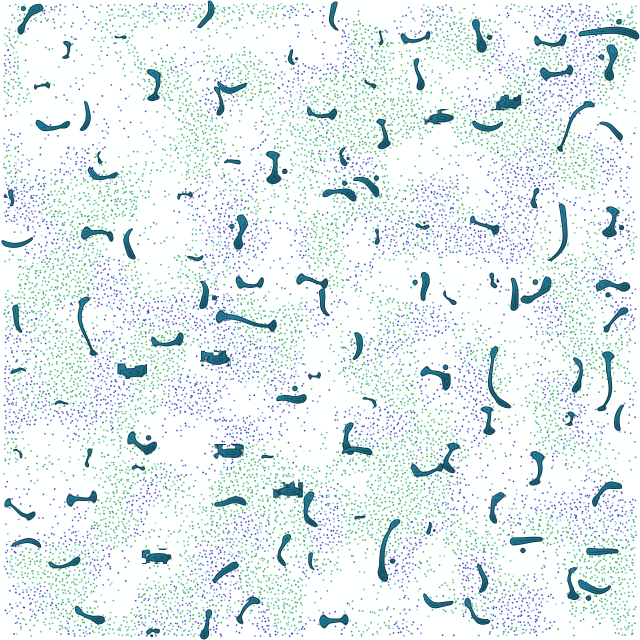
Write a WebGL 1 fragment shader that draws this pattern.

```glsl
precision highp float;
// Teal dumbbell and rod droplets scattered over patches of fine green and blue specks on white.
uniform vec2 u_resolution;

const vec3 PAPER = vec3(0.995, 1.0, 1.0);
const vec3 GREEN = vec3(0.03, 0.62, 0.26);
const vec3 BLUE = vec3(0.10, 0.12, 0.72);
const vec3 CYAN = vec3(0.18, 0.76, 0.76);
const vec3 BODY = vec3(0.12, 0.44, 0.54);
const vec3 OUTLINE = vec3(0.04, 0.20, 0.26);
const float SPECK_GRID = 160.0;
const float SPECK_RADIUS = 0.0024;
const float PATCH_SCALE = 16.0;
const float BLOB_GRID = 11.0;
const float BLOB_CHANCE = 0.96;
const float RAGGED_CHANCE = 0.04;
const float RIM_WIDTH = 0.0026;
const float MARGIN = 0.006;

vec4 hash4(vec2 p) {
  vec4 q = fract(p.xyxy * vec4(0.1031, 0.1030, 0.0973, 0.1099));
  q += dot(q, q.wzxy + 33.33);
  return fract((q.xxyz + q.yzzw) * q.zywx);
}

float noise(vec2 p) {
  vec2 i = floor(p), f = fract(p);
  f *= f * (3.0 - 2.0 * f);
  float low = mix(hash4(i).x, hash4(i + vec2(1, 0)).x, f.x);
  float high = mix(hash4(i + vec2(0, 1)).x, hash4(i + vec2(1, 1)).x, f.x);
  return mix(low, high, f.y);
}

float smoothUnion(float a, float b, float k) {
  float h = max(k - abs(a - b), 0.0) / k;
  return min(a, b) - h * h * k * 0.25;
}

float ellipse(vec2 p, vec2 r) {
  return (length(p / r) - 1.0) * min(r.x, r.y);
}

// Bent stem along x, with optional swollen ends and a loose droplet.
float stemBlob(vec2 p, float halfLen, vec4 k) {
  float t = clamp(p.x / halfLen, -1.3, 1.3);
  float radius = mix(0.0020, 0.0042, smoothstep(0.006, 0.018, halfLen)) * mix(0.75, 1.15, k.z);
  vec2 q = p;
  q.y += halfLen * ((k.y - 0.5) * 0.7 * (t * t - 0.4) + (k.w - 0.5) * 0.22 * sin(3.0 * t));
  float d = length(vec2(max(abs(q.x) - halfLen, 0.0), q.y)) - radius * (1.1 + 0.3 * t);
  if (k.x > 0.33) {
    vec2 head = radius * mix(vec2(1.9, 1.6), vec2(1.25, 2.5), step(0.62, k.x));
    float far = ellipse(q - vec2(halfLen, 0.0), head);
    float near = ellipse(q + vec2(halfLen, 0.0), head * mix(0.6, 1.0, k.w));
    d = smoothUnion(d + radius * 0.3, min(far, near), radius * 1.6);
  }
  if (k.z > 0.7) {
    vec2 offset = vec2(0.4 * halfLen, radius * 3.4);
    d = min(d, length(p - offset) - radius * 0.9);
  }
  return d;
}

// Solid core with flecks, cut off by a rectangle.
float raggedBlob(vec2 p, vec2 seed) {
  vec2 edge = abs(p) - vec2(0.023, 0.012);
  float flecks = (0.57 - noise(p * 150.0 + seed * 17.0)) * 0.012;
  float core = ellipse(p - vec2(0.003, -0.002), vec2(0.019, 0.007));
  return max(max(edge.x, edge.y), smoothUnion(core, flecks, 0.003));
}

float blobAngle(vec4 k) {
  float wobble = (k.y - 0.5) * 0.5;
  if (k.x < 0.45) return (k.z < 0.5 ? 1.571 : -1.571) + wobble;
  if (k.x < 0.85) return (k.z < 0.5 ? 0.0 : 3.142) + wobble * 0.7;
  return (k.z < 0.6 ? -0.65 : 0.85) + wobble;
}

vec3 addSpecks(vec3 color, vec2 uv) {
  vec2 base = floor(uv * SPECK_GRID);
  for (int j = -1; j <= 1; j++) for (int i = -1; i <= 1; i++) {
    vec2 cell = base + vec2(i, j);
    vec4 k = hash4(cell + 57.0);
    vec2 pos = (cell + k.xy) / SPECK_GRID;
    vec2 inset = min(pos, 1.0 - pos);
    float density = mix(0.12, 1.0, smoothstep(0.2, 0.7, noise(pos * PATCH_SCALE + 40.0)));
    if (k.z > density || min(inset.x, inset.y) < MARGIN) continue;
    vec4 tone = hash4(cell + 311.0);
    float hue = noise(pos * PATCH_SCALE * 1.1 + 90.0) + (tone.x - 0.5) * 0.35;
    vec3 ink = tone.y < 0.12 ? CYAN : (hue < 0.45 ? BLUE : GREEN);
    float cover = 1.0 - smoothstep(0.0, SPECK_RADIUS, length(uv - pos));
    color = mix(color, ink, cover * mix(0.55, 0.95, tone.z));
  }
  return color;
}

vec3 addBlobs(vec3 color, vec2 uv, float pixel) {
  vec2 base = floor(uv * BLOB_GRID);
  for (int j = -1; j <= 1; j++) for (int i = -1; i <= 1; i++) {
    vec2 cell = base + vec2(i, j);
    vec2 inGrid = step(vec2(0.0), cell) * step(cell, vec2(BLOB_GRID - 1.0));
    vec4 place = hash4(cell + 7.0), turn = hash4(cell + 131.0), form = hash4(cell + 223.0);
    if (inGrid.x * inGrid.y < 0.5 || place.z > BLOB_CHANCE) continue;
    float size = place.w;
    float halfLen = size < 0.33 ? mix(0.006, 0.011, size * 3.0) : mix(0.014, 0.022, size);
    if (size > 0.92) halfLen = 0.042;
    vec2 center = clamp((cell + place.xy) / BLOB_GRID, halfLen + 0.008, 0.992 - halfLen);
    vec2 p = uv - center;
    float a = blobAngle(turn), c = cos(a), s = sin(a);
    vec2 local = vec2(c * p.x + s * p.y, c * p.y - s * p.x);
    float d = turn.w < RAGGED_CHANCE ? raggedBlob(p, cell) : stemBlob(local, halfLen, form);
    // Dark rim, a light upper left and a faint inner fold.
    vec3 shade = BODY * (1.0 + clamp(dot(p, vec2(-6.0, 9.0)), -0.15, 0.15));
    shade *= 1.0 - 0.25 * smoothstep(0.0012, 0.0, abs(d + 0.0045));
    shade = mix(OUTLINE, shade, smoothstep(0.0, RIM_WIDTH, -d));
    color = mix(color, shade, clamp(0.5 - d / pixel, 0.0, 1.0));
  }
  return color;
}

void main() {
  float side = min(u_resolution.x, u_resolution.y);
  vec2 uv = gl_FragCoord.xy / side;
  vec3 color = addSpecks(PAPER, uv);
  gl_FragColor = vec4(addBlobs(color, uv, 1.0 / side), 1.0);
}
```
